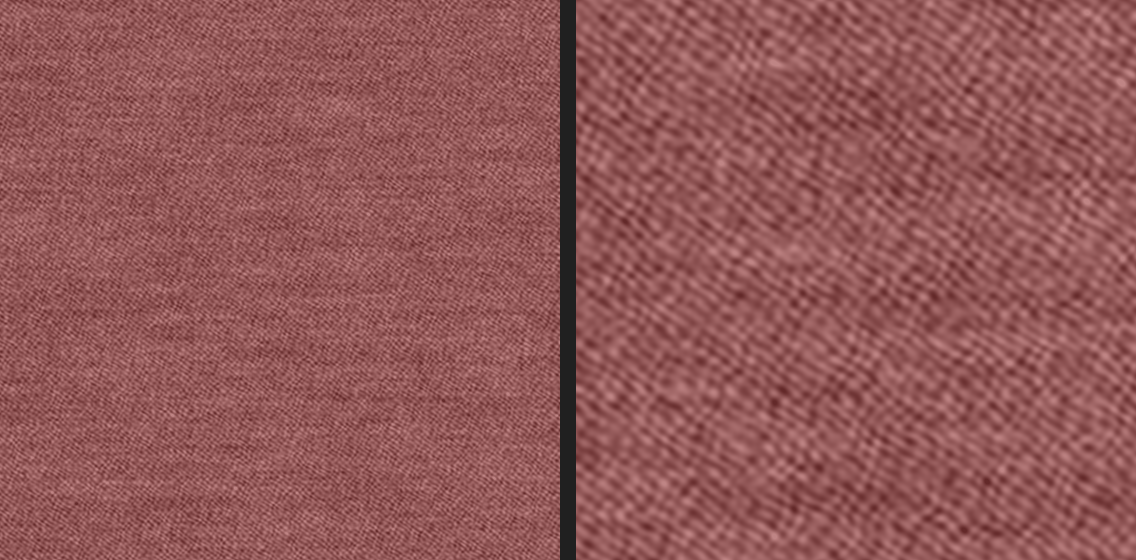
Left, the full canvas; right, a detail of the centre.
Write a Shadertoy shader that draws this texture.

```glsl
const float TAU = 6.2831853;
const vec3 SHADOW_ROSE = vec3(0.47, 0.24, 0.24);
const vec3 LIGHT_ROSE = vec3(0.67, 0.44, 0.44);

// Pseudo-random unit gradient for a lattice point
vec2 latticeGradient(vec2 cell) {
    vec3 p = fract(cell.xyx * vec3(0.1031, 0.1030, 0.0973));
    p += dot(p, p.yzx + 33.33);
    float angle = TAU * fract((p.x + p.y) * p.z);
    return vec2(cos(angle), sin(angle));
}

float gradientNoise(vec2 p) {
    vec2 cell = floor(p);
    vec2 f = p - cell;
    vec2 blend = f * f * f * (f * (f * 6.0 - 15.0) + 10.0);
    float a = dot(latticeGradient(cell), f);
    float b = dot(latticeGradient(cell + vec2(1, 0)), f - vec2(1, 0));
    float c = dot(latticeGradient(cell + vec2(0, 1)), f - vec2(0, 1));
    float d = dot(latticeGradient(cell + vec2(1, 1)), f - vec2(1, 1));
    return mix(mix(a, b, blend.x), mix(c, d, blend.x), blend.y);
}

float wave(vec2 p, vec2 frequency, float phase) {
    return cos(TAU * (dot(p, frequency) + phase));
}

// Diagonal ridges, broken into short stitches by a crossing wave
float twill(vec2 p, vec2 wobble, float unevenness) {
    float ridge = wave(p, vec2(80.0, 106.0), wobble.x);
    float stitch = wave(p, vec2(86.0, -48.0), wobble.y);
    return (0.27 * ridge + 0.19 * stitch) * (1.0 + unevenness);
}

// Horizontal differences between yarns, from fine to wide
float yarnStreaks(vec2 p) {
    float fine = gradientNoise(p * vec2(7.0, 125.0) + 17.3);
    float wide = gradientNoise(p * vec2(3.0, 38.0) + 41.7);
    return 0.28 * fine + 0.19 * wide;
}

// Soft patches of wear
float fadedPatches(vec2 p) {
    return 0.16 * gradientNoise(p * vec2(5.0, 8.0) + 5.1)
         + 0.20 * gradientNoise(p * vec2(26.0, 34.0) + 63.9);
}

// Small irregularities of single stitches
float fibreGrain(vec2 p) {
    return 0.58 * gradientNoise(p * vec2(88.0, 108.0) + 9.6)
         + 0.42 * gradientNoise(p * vec2(160.0, 180.0) + 28.4);
}

void mainImage(out vec4 fragColor, in vec2 fragCoord) {
    vec2 uv = fragCoord / iResolution.xy;

    // Loose thread spacing, separate for ridges and stitches
    float drift = 0.45 * gradientNoise(uv * vec2(20.0, 26.0) + 12.8);
    vec2 wobble = drift + vec2(
        0.35 * gradientNoise(uv * vec2(48.0, 62.0) + 71.2),
        0.75 * gradientNoise(uv * vec2(42.0, 58.0) + 33.7));
    float unevenness = 0.8 * gradientNoise(uv * vec2(30.0, 42.0) + 50.5);

    float tone = 0.53 + twill(uv, wobble, unevenness)
               + yarnStreaks(uv) + fadedPatches(uv) + fibreGrain(uv);

    vec3 color = mix(SHADOW_ROSE, LIGHT_ROSE, clamp(tone, -0.4, 1.4));
    fragColor = vec4(color, 1.0);
}
```
